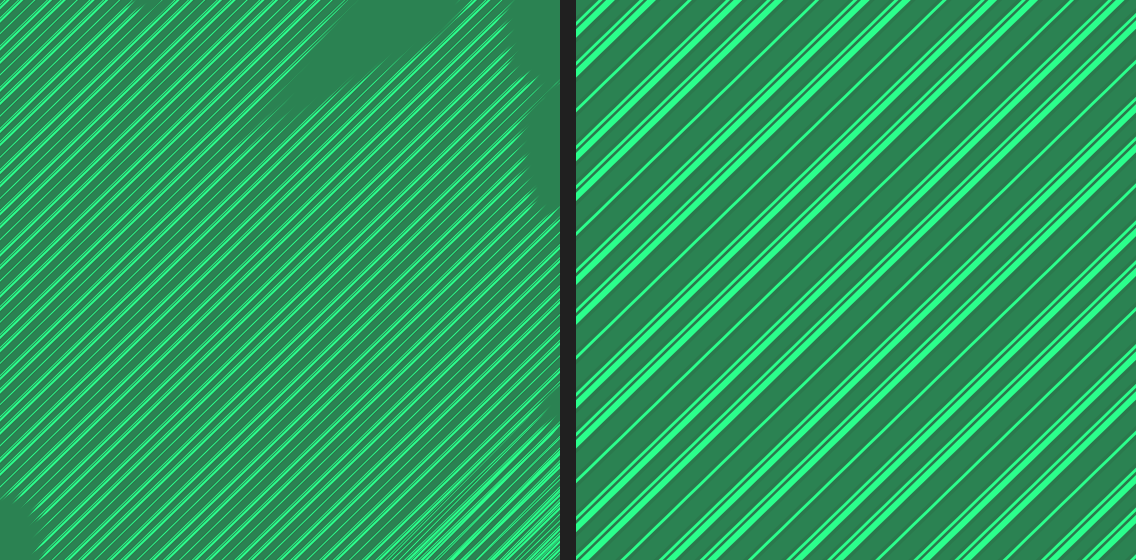
Left: the whole. Right: its middle third, enlarged.
This pattern is drawn by a WebGL 2 fragment shader. Its source:

```glsl
#version 300 es
precision highp float;

uniform vec2 u_resolution;
out vec4 fragColor;

const float PERIOD = 0.0747;

float hash(float n) {
    return fract(sin(n * 127.1 + 11.7) * 43758.5453);
}

// Box-filtered coverage of a stripe at distance d from its axis
float stripe(float d, float halfWidth, float aa) {
    float overlap = min(d + 0.5 * aa, halfWidth) - max(d - 0.5 * aa, -halfWidth);
    return clamp(overlap / aa, 0.0, 1.0);
}

// One thin line and two thin-thick pairs per period: x = ink, y = halo.
// Lines taper to nothing where inside falls to zero.
vec2 hatch(float t, float inside, float aa) {
    float offsets[5] = float[5](0.0, 0.30, 0.378, 0.622, 0.70);
    vec2 ink = vec2(0.0);
    for (int i = 0; i < 5; i++) {
        float shifted = t - offsets[i] + 0.5;
        float d = abs(fract(shifted) - 0.5);
        float jitter = 0.014 * (hash(floor(shifted) * 5.0 + float(i)) - 0.5);
        float taper = smoothstep(0.0, 0.035, inside + jitter);
        float halfWidth = (i == 2 || i == 4) ? 0.034 : 0.016;
        ink.x += stripe(d, halfWidth * taper, aa);
        ink.y += stripe(d, (halfWidth + 0.04) * taper, aa);
    }
    return min(ink, 1.0);
}

// Distance to the bare patches, positive in the hatched area; y runs down
float hatchedArea(vec2 q) {
    vec3 patches[9] = vec3[9](
        vec3(1.010, 0.025, 0.095), vec3(0.983, 0.080, 0.060),
        vec3(1.000, 0.182, 0.024), vec3(1.029, 0.247, 0.085),
        vec3(1.010, 0.308, 0.060), vec3(1.010, 0.730, 0.026),
        vec3(0.004, 0.950, 0.052), vec3(0.000, 1.005, 0.062),
        vec3(0.262, -0.006, 0.014));
    float d = 1.0;
    for (int i = 0; i < 9; i++) {
        d = min(d, distance(q, patches[i].xy) - patches[i].z);
    }
    // Wedge narrowing from the top edge
    vec2 start = vec2(0.733, -0.007);
    vec2 axis = vec2(-0.303, 0.267);
    float h = clamp(dot(q - start, axis) / dot(axis, axis), 0.0, 1.0);
    return min(d, length(q - start - axis * h) - mix(0.072, -0.02, h));
}

void main() {
    vec2 q = gl_FragCoord.xy / u_resolution;
    q.y = 1.0 - q.y;
    float s = dot(q - 0.5, vec2(0.985, 1.015));
    float t = (s + 0.0425) / PERIOD;
    float aa = 1.414 / (PERIOD * min(u_resolution.x, u_resolution.y));

    vec2 ink = hatch(t, hatchedArea(q), aa);

    // Second layer drifts against the first in the lower right corner
    float drift = 0.07 + 0.08 * (t - 11.7) + 0.3 * (q.x - q.y - 0.1);
    float corner = min(s - 0.675, q.y - 0.735);
    ink = max(ink, hatch(t + drift, corner, aa));

    vec3 ground = vec3(0.17, 0.51, 0.32);
    vec3 shade = vec3(0.17, 0.47, 0.30);
    vec3 line = vec3(0.17, 1.0, 0.55);
    vec3 color = mix(mix(ground, shade, ink.y), line, ink.x);
    fragColor = vec4(color, 1.0);
}
```
